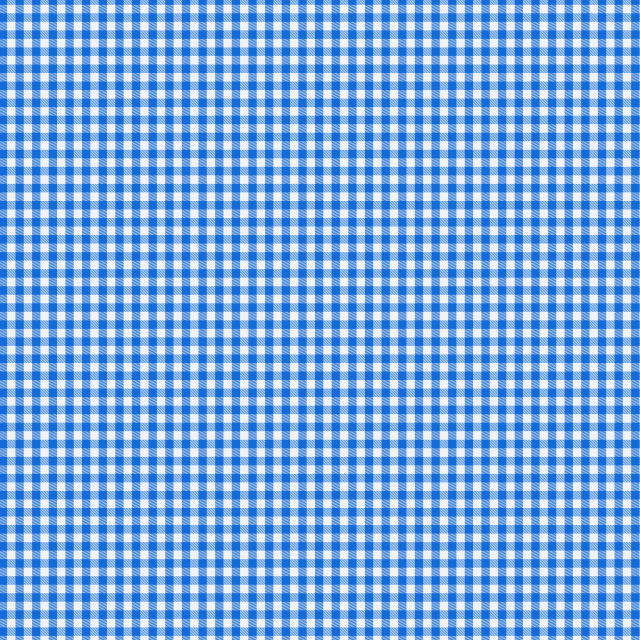
A WebGL 2 fragment shader for this pattern:

```glsl
#version 300 es
precision highp float;

uniform vec2 u_resolution;
out vec4 fragColor;

float hash(vec2 p) {
    p = fract(p * vec2(0.1031, 0.1137));
    p += dot(p, p.yx + 33.33);
    return fract((p.x + p.y) * p.x * 57.3);
}

// Coverage of dyed stripes centred on whole numbers, smoothed over one pixel.
vec2 stripes(vec2 p, vec2 pixel) {
    vec2 fromCentre = abs(fract(p + 0.5) - 0.5);
    return clamp((0.249 - fromCentre) / pixel + 0.5, 0.0, 1.0);
}

// Slanted thread lines, faded where they are too fine to resolve.
float twill(vec2 p, vec2 lines, vec2 pixel) {
    vec2 density = abs(lines) * pixel;
    float detail = 1.0 - smoothstep(0.5, 0.8, max(density.x, density.y));
    return sin(6.2832 * dot(p, lines)) * detail;
}

void main() {
    vec2 uv = gl_FragCoord.xy / u_resolution;
    vec2 repeats = vec2(38.46, 37.52);
    vec2 cell = vec2(uv.x, 1.0 - uv.y) * repeats - vec2(0.178, 0.03);
    vec2 pixel = repeats / u_resolution;

    // Dyed warp columns and weft rows
    vec2 dyed = stripes(cell, pixel);
    float warp = dyed.x;
    float weft = dyed.y;

    // Warp over white shows shallow dashes, weft over white a fine dotting
    float threadNoise = hash(floor(cell * 12.0)) - 0.5;
    float dashes = twill(cell, vec2(3.2, -5.9), pixel);
    float dots = twill(cell, vec2(6.3, -6.2), pixel);
    float warpTone = 0.61 + 0.14 * dashes + 0.05 * threadNoise;
    float weftTone = 0.47 + 0.15 * dots + 0.05 * threadNoise;

    float blueShare = warp * weft
        + warp * (1.0 - weft) * warpTone
        + weft * (1.0 - warp) * weftTone;

    vec3 white = vec3(0.953, 0.953, 0.965);
    vec3 blue = vec3(0.065, 0.42, 0.853);
    vec3 cloth = mix(white, blue, clamp(blueShare, 0.0, 1.0));

    // Faint unevenness of the thread
    cloth *= 1.0 + 0.01 * threadNoise;
    fragColor = vec4(clamp(cloth, 0.0, 1.0), 1.0);
}
```
